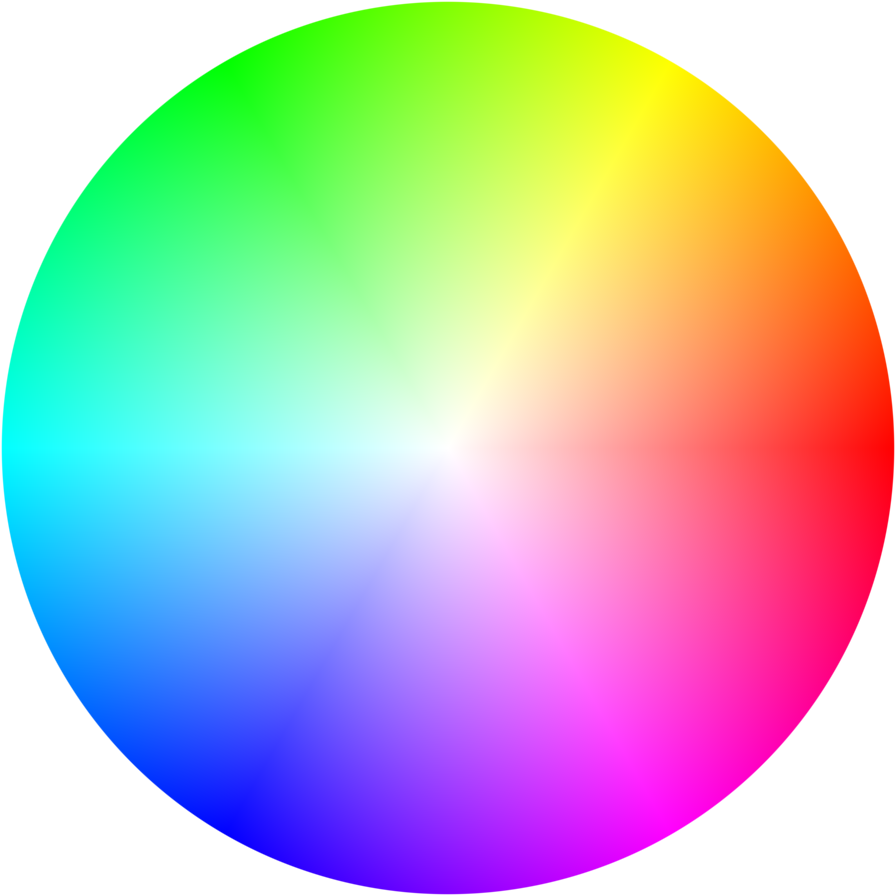
A three.js fragment shader for this background:

```glsl
// Draws a round hue and saturation wheel on a white ground.
varying vec2 vUv;

const float TAU = 6.2831853;
const vec2 WHEEL_CENTER = vec2(0.5);
const float WHEEL_RADIUS = 0.498;
const float EDGE_SOFTNESS = 0.001;
const vec3 GROUND_COLOR = vec3(1.0);

// Fully saturated colour for a hue in turns: red at 0, green at 1/3, blue at 2/3.
vec3 pureHue(float hue) {
  vec3 ramp = abs(fract(hue + vec3(0.0, 2.0, 1.0) / 3.0) * 6.0 - 3.0) - 1.0;
  return clamp(ramp, 0.0, 1.0);
}

// Hue follows the angle, saturation grows linearly with distance.
vec3 wheelColor(vec2 offset, float radius) {
  float dist = length(offset);
  float hue = dist > 0.00001 ? atan(offset.y, offset.x) / TAU : 0.0;
  float saturation = clamp(dist / radius, 0.0, 1.0);
  return mix(vec3(1.0), pureHue(hue), saturation);
}

// Coverage of a disc with a smooth rim.
float discMask(vec2 offset, float radius, float softness) {
  return 1.0 - smoothstep(-softness, softness, length(offset) - radius);
}

void main() {
  vec2 offset = vUv - WHEEL_CENTER;
  vec3 wheel = wheelColor(offset, WHEEL_RADIUS);
  float coverage = discMask(offset, WHEEL_RADIUS, EDGE_SOFTNESS);
  gl_FragColor = vec4(mix(GROUND_COLOR, wheel, coverage), 1.0);
}
```
